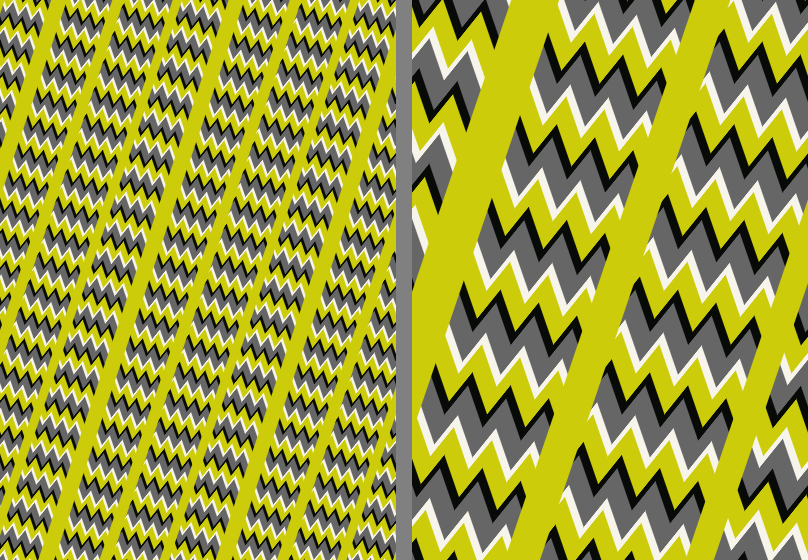
Left, the full canvas; right, a detail of the centre.
Write a WebGL 1 fragment shader that draws this pattern.

```glsl
precision highp float;
uniform vec2 u_resolution;

const vec3 YELLOW = vec3(0.80, 0.80, 0.04);
const vec3 GRAY = vec3(0.40);
const vec3 BLACK = vec3(0.03, 0.04, 0.03);
const vec3 WHITE = vec3(0.97, 0.96, 0.92);

// Long fall from 1 to 0, then a short rise back to 1
float leaningWave(float x) {
    float phase = fract(x);
    return max(1.0 - phase / 0.68, (phase - 0.68) / 0.32);
}

float softStep(float edge, float x, float blur) {
    return smoothstep(edge - blur, edge + blur, x);
}

// Downward order: yellow, black, gray, white, yellow
vec3 zigzagBands(float across, float along, float blur) {
    float peak = 0.21 * leaningWave((across - 0.12) / 0.24);
    float depth = mod(peak - along + 0.08, 0.52);
    vec3 color = mix(YELLOW, BLACK, softStep(0.08, depth, blur));
    color = mix(color, GRAY, softStep(0.163, depth, blur));
    color = mix(color, WHITE, softStep(0.35, depth, blur));
    return mix(color, YELLOW, softStep(0.425, depth, blur));
}

// Divider widths cycle through three columns
float dividerHalfWidth(float index) {
    float kind = mod(index, 3.0);
    return kind < 0.5 ? 0.08 : (kind < 1.5 ? 0.135 : 0.1);
}

void main() {
    float pixel = 10.0 / u_resolution.y;
    vec2 p = gl_FragCoord.xy * pixel;

    // Axes across and along the leaning columns
    float across = 0.947 * p.x - 0.322 * p.y + 3.22;
    float along = 0.322 * p.x + 0.947 * p.y;

    // Neighbouring columns line up horizontally
    float column = floor(across);
    vec2 cell = vec2(across - column, along - 0.34 * column - 0.4);

    // Every third column is turned half around
    if (mod(column, 3.0) < 0.5) cell = vec2(1.0 - cell.x, -cell.y);
    vec3 color = zigzagBands(cell.x, cell.y, pixel * 1.2);

    // Plain dividers between columns
    float divider = floor(across + 0.5);
    float edge = abs(across - divider) - dividerHalfWidth(divider);
    color = mix(YELLOW, color, softStep(0.0, edge, pixel * 0.7));

    gl_FragColor = vec4(color, 1.0);
}
```
